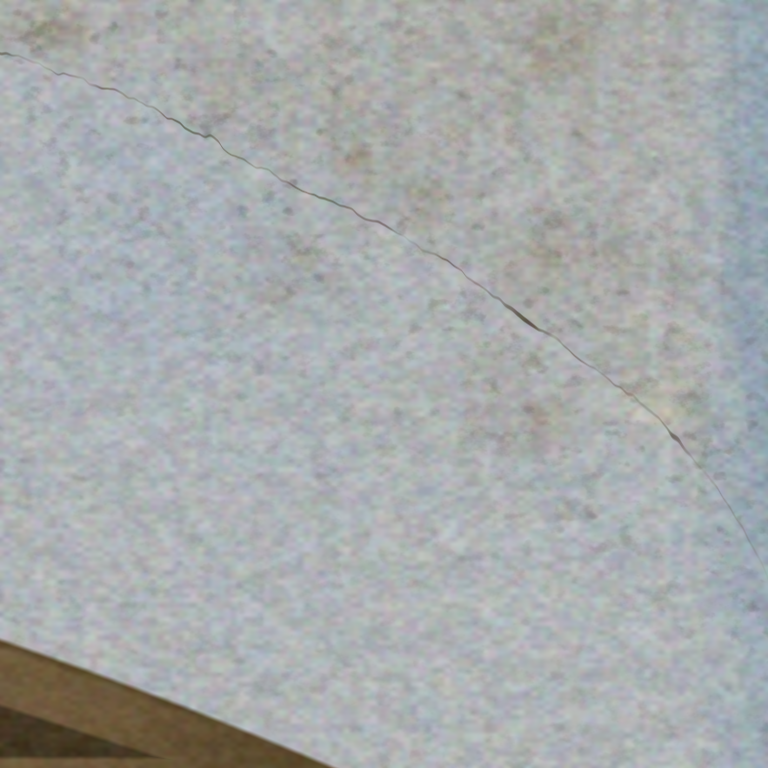
Reproduce this texture procedurally as a WebGL 2 fragment shader.

```glsl
#version 300 es
precision highp float;
// Weathered plaster wall with a hairline crack falling to the right, warm
// stains and a brown beam in the lower left corner. Curves are polynomials;
// stains are soft ellipses broken up by value noise, with fine colour grain.
uniform vec2 u_resolution;
out vec4 fragColor;

const vec3 PLASTER = vec3(0.690, 0.707, 0.715);
const vec3 COOL_PLASTER = vec3(0.660, 0.695, 0.730);
const vec3 WARM_PLASTER = vec3(0.668, 0.668, 0.650);
const vec3 EDGE_BLUE = vec3(0.575, 0.640, 0.692);
const vec3 STAIN = vec3(0.570, 0.540, 0.475);
const vec3 OCHRE = vec3(0.750, 0.715, 0.640);
const vec3 CRACK = vec3(0.390, 0.360, 0.325);
const vec3 BEAM = vec3(0.435, 0.355, 0.240);
const vec3 BEAM_SHADE = vec3(0.360, 0.290, 0.175);
const vec3 RECESS = vec3(0.260, 0.210, 0.130);
const float CRACK_WIDTH = 0.0014;
const float CRACK_SOFTNESS = 0.0014;
const float GRAIN = 0.062;
const float CHROMA = 0.062;

// Stain ellipses: centre, then radii
const int STAIN_COUNT = 9;
const vec4 STAINS[STAIN_COUNT] = vec4[](
  vec4(0.47, 0.80, 0.050, 0.080), vec4(0.55, 0.77, 0.045, 0.065),
  vec4(0.72, 0.66, 0.040, 0.065), vec4(0.78, 0.65, 0.030, 0.055),
  vec4(0.37, 0.65, 0.075, 0.060), vec4(0.67, 0.47, 0.090, 0.075),
  vec4(0.32, 0.89, 0.060, 0.050), vec4(0.70, 0.93, 0.090, 0.080),
  vec4(0.06, 0.96, 0.070, 0.040));

float hash(vec2 p) {
  return fract(sin(dot(p, vec2(127.1, 311.7))) * 43758.5453);
}

float noise(vec2 p) {
  vec2 i = floor(p), f = fract(p);
  f = f * f * (3.0 - 2.0 * f);
  return mix(mix(hash(i), hash(i + vec2(1, 0)), f.x),
             mix(hash(i + vec2(0, 1)), hash(i + vec2(1, 1)), f.x), f.y);
}

float fbm(vec2 p) {
  float sum = 0.0, amp = 0.5;
  for (int i = 0; i < 4; i++) {
    sum += amp * noise(p);
    p = mat2(1.6, 1.2, -1.2, 1.6) * p + 7.3;
    amp *= 0.5;
  }
  return sum / 0.9375;
}

float crackHeight(float x) {
  float sweep = 0.942 - 0.42 * x - 0.12 * x * x - 0.154 * pow(x, 8.0);
  float jitter = 0.008 * (noise(vec2(x * 40.0, 3.0)) - 0.5)
               + 0.005 * (noise(vec2(x * 120.0, 9.0)) - 0.5);
  return sweep + 0.006 * cos(17.5 * (x - 0.19)) + jitter;
}

float blob(vec2 p, vec2 centre, vec2 radius) {
  vec2 d = (p - centre) / radius;
  return exp(-dot(d, d));
}

vec3 wallColor(vec2 p) {
  float broad = fbm(p * 5.0);
  float patches = fbm(p * vec2(30.0, 24.0) + 11.0);
  float streaks = fbm(p * vec2(42.0, 11.0) + 4.0);
  float above = smoothstep(-0.05, 0.06, p.y - crackHeight(p.x));

  // Broad tones: cool at left, warmer above the crack
  float cool = blob(p, vec2(0.12, 0.65), vec2(0.28, 0.22));
  vec3 color = mix(PLASTER, COOL_PLASTER, 0.6 * cool + 0.3 * smoothstep(0.45, 0.75, broad));
  color = mix(color, WARM_PLASTER, above * (0.25 + 0.6 * smoothstep(0.35, 0.7, streaks)));

  // Scattered stains, broken up by patches
  float stain = 0.0;
  for (int i = 0; i < STAIN_COUNT; i++)
    stain += blob(p, STAINS[i].xy, STAINS[i].zw);
  color = mix(color, STAIN, min(stain, 1.0) * (0.12 + 0.5 * smoothstep(0.40, 0.75, patches)));
  color = mix(color, OCHRE, 0.7 * blob(p, vec2(0.86, 0.50), vec2(0.05, 0.06)) * smoothstep(0.25, 0.6, patches));

  // Blue right margin with vertical streaks
  float margin = smoothstep(0.87, 1.01, p.x + 0.05 * (streaks - 0.5));
  color = mix(color, EDGE_BLUE, margin * mix(0.6, 1.0, smoothstep(0.1, 0.5, p.y)));
  color += 0.09 * blob(p, vec2(0.962, 0.41), vec2(0.022, 0.07)) * smoothstep(0.45, 0.7, streaks);

  // Soft mottling, strongest in a band around the crack
  float band = blob(p, vec2(p.x, crackHeight(p.x)), vec2(1.0, 0.25));
  float fleck = smoothstep(0.56, 0.85, fbm(p * vec2(48.0, 58.0) + 31.0));
  color -= vec3(0.085, 0.090, 0.100) * fleck * (0.45 + 0.55 * band);
  return color + 0.05 * (patches - 0.5) * (0.4 + 0.6 * band);
}

void main() {
  vec2 p = gl_FragCoord.xy / u_resolution;
  float aa = 1.0 / min(u_resolution.x, u_resolution.y);
  vec3 color = wallColor(p);

  // Crack: a soft broken line that darkens and widens at two chips
  float slope = -0.42 - 0.24 * p.x - 1.232 * pow(p.x, 7.0);
  float offset = (p.y - crackHeight(p.x)) / sqrt(1.0 + slope * slope);
  float chips = blob(p, vec2(0.68, 0.587), vec2(0.025)) + blob(p, vec2(0.875, 0.427), vec2(0.015));
  float width = CRACK_WIDTH * (0.6 + 0.6 * noise(p * 50.0) + 1.0 * chips);
  float soft = max(aa, CRACK_SOFTNESS);
  float line = 1.0 - smoothstep(width - soft, width + soft, abs(offset));
  float strength = 0.15 + 0.65 * noise(vec2(p.x * 36.0, 5.0)) + 0.5 * chips;
  color = mix(color, CRACK, line * min(strength, 1.0) * (1.0 - 0.65 * smoothstep(0.89, 0.96, p.x)));
  color += 0.022 * exp(-pow((offset + 0.008) / 0.008, 2.0));

  // Beam with a dark upper rim and a recessed wedge
  float beamTop = 0.167 - 0.34 * p.x - 0.1 * p.x * p.x - p.y;
  vec3 beam = mix(BEAM, BEAM_SHADE, smoothstep(0.08, 0.36, p.x));
  beam = mix(BEAM_SHADE * 0.95, beam, smoothstep(0.002, 0.014, beamTop));
  float wedge = min(0.082 - 0.33 * p.x - p.y, p.y - 0.013);
  beam = mix(beam, RECESS, smoothstep(-0.004, 0.004, wedge));
  float beamMask = smoothstep(-0.003 - aa, 0.003 + aa, beamTop);
  color = mix(color, beam, beamMask);

  // Fine grain in light and in colour
  float grain = noise(p * vec2(115.0, 165.0)) + noise(p * vec2(60.0, 95.0) + 17.0) - 1.0;
  vec3 tint = vec3(noise(p * 95.0 + 40.0), noise(p * 100.0 + 70.0), noise(p * 80.0 + 95.0)) - 0.5;
  color += (GRAIN * grain + CHROMA * tint) * mix(1.0, 0.6, beamMask);
  fragColor = vec4(clamp(color, 0.0, 1.0), 1.0);
}
```
